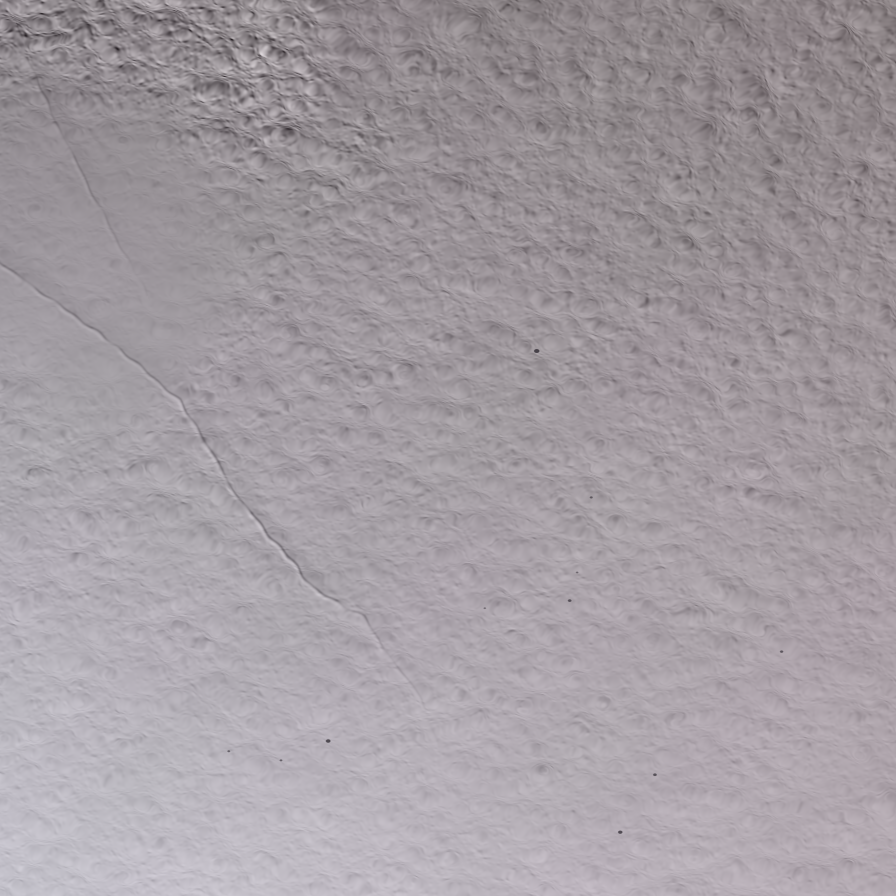
Write a Shadertoy shader that draws this texture.

```glsl
// Painted plaster wall: lilac-grey, raked by light, with rough grain, fine cracks and dark specks.

const vec3 LOWER_LEFT  = vec3(0.772, 0.764, 0.800);
const vec3 LOWER_RIGHT = vec3(0.705, 0.665, 0.697);
const vec3 UPPER_LEFT  = vec3(0.545, 0.520, 0.537);
const vec3 UPPER_RIGHT = vec3(0.545, 0.512, 0.520);
const vec3 SPECK_COLOR = vec3(0.22, 0.20, 0.23);

// Crack paths: x, y, strength; zero strength lifts the pen
const int CRACK_POINTS = 12;
const vec3 CRACKS[CRACK_POINTS] = vec3[](
    vec3(-0.01, 0.715, 0.7), vec3(0.13, 0.615, 0.6), vec3(0.20, 0.555, 0.7),
    vec3(0.27, 0.440, 1.0), vec3(0.35, 0.345, 0.9), vec3(0.405, 0.312, 0.6),
    vec3(0.47, 0.220, 0.2), vec3(0.495, 0.15, 0.0),
    vec3(0.02, 0.970, 0.6), vec3(0.05, 0.890, 0.5), vec3(0.10, 0.790, 0.4),
    vec3(0.165, 0.67, 0.1));

vec3 hash3(vec2 p) {
    vec3 q = fract(vec3(p.xyx) * vec3(0.1031, 0.1030, 0.0973));
    q += dot(q, q.yxz + 33.33);
    return fract((q.xxy + q.yzz) * q.zyx);
}

// Slope toward the light of randomly raised and sunken round bumps, one per cell
float bumpSlope(vec2 p, vec2 light) {
    vec2 cell = floor(p);
    float slope = 0.0;
    for (int y = -1; y <= 1; y++)
    for (int x = -1; x <= 1; x++) {
        vec2 id = cell + vec2(x, y);
        vec3 h = hash3(id);
        vec2 d = p - id - h.xy;
        slope += (2.0 * h.z - 1.0) * 10.0 * dot(d, light) * exp(-5.0 * dot(d, d));
    }
    return slope;
}

// Smooth wandering field made of layered sines, about -1 to 1
float waves(vec2 p) {
    return (sin(p.x + 1.7 * sin(p.y * 0.8)) + sin(p.y * 1.3 + 1.4 * sin(p.x * 0.9 + 2.0))
          + sin((p.x - p.y) * 1.9 + 4.0)) / 3.0;
}

// Layered grain; the widest bumps fold the finer ones into short wrinkles
float grain(vec2 uv, vec2 light) {
    vec2 p = uv * vec2(0.86, 1.08);
    float wide = bumpSlope(p * 27.0 + 5.0, light);
    float fold = bumpSlope(p * 54.0, light);
    p += light * (0.0030 * fold + 0.0030 * wide);
    float fine = 0.60 * bumpSlope(p * 112.0 + 17.0, light)
               + 0.55 * bumpSlope(p * 215.0 + 41.0, light);
    float slope = 0.30 * wide + 0.48 * fold + fine;
    return slope - 0.12 * (slope * slope - 0.6);
}

// How strongly the grain stands out at each place
float roughness(vec2 uv) {
    vec2 q = uv + 0.025 * vec2(waves(uv * 22.0), waves(uv * 19.0 + 5.0));
    float coarse = smoothstep(0.76, 0.94, q.y + 0.25 * (q.x - 0.3))
                 * (1.0 - smoothstep(0.36, 0.44, q.x + 0.25 * (q.y - 0.8)));
    float troweled = 1.0 - smoothstep(0.09, 0.20, length((q - vec2(0.10, 0.71)) * vec2(0.95, 0.85)));
    float amount = mix(0.023, 0.052, smoothstep(0.05, 0.95, uv.y)) + 0.068 * coarse;
    return amount * (1.0 - 0.72 * troweled) * (1.0 + 0.25 * waves(uv * 33.0));
}

// Dark groove with a lit lip on its lower left side, from the nearest crack segment
float crackShade(vec2 uv, float width) {
    vec2 p = uv + 0.0022 * vec2(waves(uv * 75.0), waves(uv * 82.0 + 3.0));
    float nearest = 1.0, side = 0.0, strength = 0.0;
    for (int i = 0; i < CRACK_POINTS - 1; i++) {
        vec3 a = CRACKS[i], b = CRACKS[i + 1];
        if (a.z == 0.0) continue;
        vec2 ab = b.xy - a.xy, ap = p - a.xy;
        float t = clamp(dot(ap, ab) / dot(ab, ab), 0.0, 1.0);
        float d = length(ap - t * ab);
        if (d < nearest) {
            nearest = d;
            side = d * sign(ab.x * ap.y - ab.y * ap.x);
            strength = mix(a.z, b.z, t);
        }
    }
    float groove = exp(-pow(side / width, 2.0));
    float lip = exp(-pow((side + 2.2 * width) / (1.5 * width), 2.0));
    float softShade = exp(-pow((side - 0.008) / 0.010, 2.0));
    float broken = smoothstep(-0.5, 0.4, waves(uv * 60.0 + 1.0));
    return strength * (mix(0.3, 1.0, broken) * (0.09 * lip - 0.18 * groove) - 0.035 * softShade);
}

// Coverage of a few tiny scattered pits
float specks(vec2 uv, float pixel) {
    float cover = 0.0;
    for (int i = 0; i < 11; i++) {
        vec3 h = hash3(vec2(float(i) * 7.0 + 3.0, 29.0));
        vec2 center = vec2(0.22 + 0.77 * h.x, 0.03 + 0.67 * h.y);
        float radius = mix(0.0010, 0.0026, h.z * h.z);
        float d = length((uv - center) * vec2(0.8, 1.1));
        cover = max(cover, (0.5 + 0.4 * h.z) * (1.0 - smoothstep(radius - pixel, radius + pixel, d)));
    }
    return cover;
}

void mainImage(out vec4 fragColor, in vec2 fragCoord) {
    vec2 uv = fragCoord / iResolution.xy;
    float pixel = 1.0 / iResolution.y;

    // Broad light falloff and faint mottled patches
    vec3 color = mix(mix(LOWER_LEFT, LOWER_RIGHT, uv.x), mix(UPPER_LEFT, UPPER_RIGHT, uv.x), uv.y);
    color += vec3(0.003, -0.002, 0.003) * waves(uv * 14.0 + 2.0);
    color += 0.010 * waves(uv * 7.0 + 7.0) + 0.006 * waves(uv * 31.0);

    // Relief, lit from below on the left and more sideways at the upper right
    vec2 light = normalize(mix(vec2(0.28, 0.95), vec2(0.9, 0.6), smoothstep(0.9, 1.9, uv.x + uv.y)));
    color += roughness(uv) * grain(uv, light);
    color += crackShade(uv, max(0.0015, 0.6 * pixel));

    color = mix(color, SPECK_COLOR, specks(uv, 0.7 * pixel));
    fragColor = vec4(clamp(color, 0.0, 1.0), 1.0);
}
```
